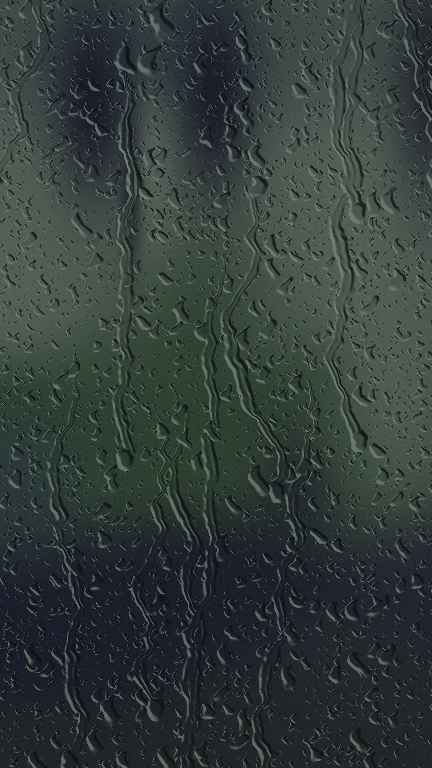
This texture is drawn by a Shadertoy shader. Its source:

```glsl
// Rain drops and winding rivulets on a window before a dim, blurred garden.

const vec3 PALE  = vec3(0.325, 0.375, 0.335);
const vec3 GREY  = vec3(0.265, 0.31, 0.29);
const vec3 GREEN = vec3(0.18, 0.25, 0.19);
const vec3 SLATE = vec3(0.17, 0.215, 0.245);
const vec3 NAVY  = vec3(0.105, 0.114, 0.163);
const vec3 SOOT  = vec3(0.128, 0.144, 0.155);
const vec3 GLINT = vec3(0.47, 0.54, 0.49);
const vec3 SHADE = vec3(0.045, 0.065, 0.07);
const vec2 LIGHT = vec2(-0.66, -0.75);  // refracted sky shows on the lower rims
const int RIVULETS = 11;
const float PANE_WIDTH = 0.5625;
const float SLOPE_STEP = 0.0011;

float hash(vec2 p) {
    vec3 q = fract(p.xyx * vec3(0.1031, 0.1030, 0.0973));
    q += dot(q, q.yzx + 33.33);
    return fract((q.x + q.y) * q.z);
}

vec2 hash2(vec2 p) { return vec2(hash(p), hash(p + 71.7)); }

float noise(vec2 p) {
    vec2 i = floor(p), f = fract(p);
    f = f * f * (3.0 - 2.0 * f);
    return mix(mix(hash(i), hash(i + vec2(1, 0)), f.x),
               mix(hash(i + vec2(0, 1)), hash(i + vec2(1, 1)), f.x), f.y);
}

// Soft elliptical spot
float spot(vec2 p, vec2 centre, vec2 radii) {
    vec2 d = (p - centre) / radii;
    return exp(-dot(d, d));
}

// Out-of-focus garden
vec3 backdrop(vec2 p) {
    float y = p.y + 0.09 * (noise(p * 7.0) - 0.5);
    vec3 col = mix(SOOT, NAVY, smoothstep(0.02, 0.18, y));
    col = mix(col, GREEN, smoothstep(0.25, 0.40, y));
    col = mix(col, PALE, smoothstep(0.47, 0.62, y));
    col = mix(col, GREY, smoothstep(0.76, 0.96, y));
    col = mix(col, GREEN, 0.9 * spot(p, vec2(0.26, 0.56), vec2(0.12, 0.15)));
    col = mix(col, NAVY, 0.7 * spot(p, vec2(0.39, 0.36), vec2(0.05, 0.08)));
    col = mix(col, PALE, 0.9 * spot(p, vec2(0.52, 0.52), vec2(0.09, 0.20)));
    col = mix(col, SLATE, 0.8 * spot(p, vec2(0.01, 0.37), vec2(0.09, 0.10)));
    col = mix(col, SLATE, 0.8 * spot(p, vec2(0.20, 0.92), vec2(0.17, 0.12)));
    col = mix(col, NAVY, spot(p, vec2(0.12, 0.87), vec2(0.05, 0.13)));
    col = mix(col, NAVY, spot(p, vec2(0.28, 0.88), vec2(0.052, 0.14)));
    col = mix(col, NAVY, 0.85 * spot(p, vec2(0.56, 0.90), vec2(0.05, 0.18)));
    col = mix(col, PALE, 0.95 * spot(p, vec2(0.20, 0.78), vec2(0.028, 0.10)));
    col = mix(col, NAVY, 0.85 * spot(p, vec2(0.17, 0.75), vec2(0.014, 0.10)));
    return mix(col, SOOT * 1.2, 0.7 * spot(p, vec2(0.45, 0.14), vec2(0.13, 0.09)));
}

// Tall, bent drops with rounded rims that narrow toward the top
float dropLayer(vec2 p, float cell, float density, float maxSize, float seed) {
    vec2 q = p / cell, id = floor(q);
    float h = 0.0;
    for (int k = 0; k < 9; k++) {
        vec2 c = id + vec2(k % 3 - 1, k / 3 - 1);
        vec2 place = hash2(c + seed), kind = hash2(c + seed + 17.3);
        float crowd = 0.55 + 0.9 * noise(c * cell * 11.0 + seed);
        if (kind.x > density * crowd) continue;
        float size = mix(0.14, maxSize, kind.y * kind.y);
        vec2 d = (q - c - 0.2 - 0.6 * place) / size;
        d.x += d.y * (place.x - 0.5) * 0.7 + 0.4 * sin(d.y * 1.9 + place.y * 6.28);
        d.y *= mix(0.48, 0.95, place.y);
        d.x *= 1.15 + 0.5 * clamp(d.y, -1.0, 1.0);
        h = max(h, size * smoothstep(0.0, 0.95, 1.0 - dot(d, d)));
    }
    return h * cell;
}

// Horizontal position of a rivulet at a given height
float rivuletX(float y, float n) {
    float x = (n + 0.2 + 0.6 * hash(vec2(n, 3.0))) / float(RIVULETS) * PANE_WIDTH;
    x += (hash(vec2(n, 8.0)) - 0.4) * 0.13 * (0.6 - y);
    x += 0.10 * (noise(vec2(y * 5.5, n * 9.1)) - 0.5);
    x += 0.034 * (noise(vec2(y * 17.0, n * 5.7)) - 0.5);
    return x + 0.011 * (noise(vec2(y * 58.0, n * 3.3)) - 0.5);
}

// Streams with two raised lips, each ending in a hanging bead
float rivulets(vec2 p) {
    float h = 0.0;
    for (int i = 0; i < RIVULETS; i++) {
        float n = float(i);
        float top = mix(0.45, 1.3, hash(vec2(n, 21.0)));
        float bottom = top - mix(0.35, 0.8, hash(vec2(n, 34.0)));
        if (p.y > top || p.y < bottom - 0.03) continue;
        float w = mix(0.005, 0.0125, noise(vec2(p.y * 42.0, n * 7.7)));
        w *= 1.0 - 0.7 * smoothstep(top - 0.15, top, p.y);
        float t = abs(p.x - rivuletX(p.y, n)) / w;
        float lips = smoothstep(0.0, 0.65, 1.0 - t) - 0.45 * exp(-9.0 * t * t);
        if (p.y > bottom) h = max(h, 0.95 * w * lips);
        if (p.y < bottom + 0.03) {
            vec2 bead = (p - vec2(rivuletX(bottom, n), bottom)) / vec2(0.012, 0.017);
            h = max(h, 0.014 * smoothstep(0.0, 0.9, 1.0 - dot(bead, bead)));
        }
    }
    return h;
}

float waterHeight(vec2 p) {
    vec2 q = p + 0.003 * (vec2(noise(p * 130.0), noise(p * 130.0 + 40.0)) - 0.5);
    float fine = max(dropLayer(q, 0.009, 0.42, 0.32, 133.0), dropLayer(q, 0.015, 0.52, 0.38, 5.0));
    float coarse = max(dropLayer(q, 0.028, 0.52, 0.36, 47.0), dropLayer(q, 0.06, 0.22, 0.25, 91.0));
    return max(max(fine, coarse), rivulets(q));
}

void mainImage(out vec4 fragColor, in vec2 fragCoord) {
    vec2 p = fragCoord / iResolution.y;
    float h = waterHeight(p);
    vec2 slope = vec2(h - waterHeight(p + vec2(SLOPE_STEP, 0.0)),
                      h - waterHeight(p + vec2(0.0, SLOPE_STEP))) / SLOPE_STEP;
    float lit = dot(slope, LIGHT);

    // Garden seen through the water, then rim light and shadow
    vec3 col = backdrop(p - 0.02 * clamp(slope, -2.0, 2.0));
    col *= 1.0 - 0.06 * smoothstep(0.0, 0.002, h);
    col = mix(col, SHADE, 0.75 * smoothstep(0.25, 1.7, -lit));
    col = mix(col, GLINT, 0.72 * smoothstep(0.3, 1.6, lit));
    col += 0.02 * (noise(p * 420.0) - 0.5);
    fragColor = vec4(col, 1.0);
}
```
